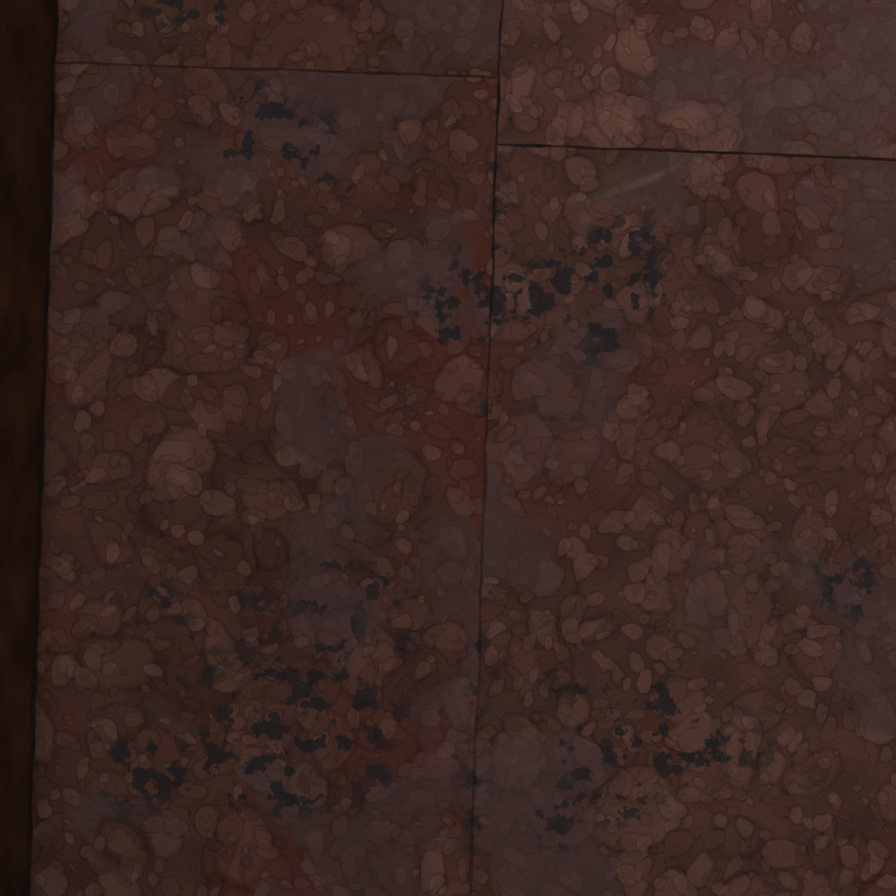
Reproduce this texture procedurally as a WebGL 2 fragment shader.

```glsl
#version 300 es
precision highp float;

uniform vec2 u_resolution;
out vec4 outColor;

const vec3 GROUND_LEFT = vec3(0.225, 0.140, 0.118);
const vec3 GROUND_RIGHT = vec3(0.238, 0.157, 0.132);
const vec3 NODULE_DARK = vec3(0.225, 0.132, 0.108);
const vec3 NODULE_PALE = vec3(0.345, 0.243, 0.212);
const vec3 RED_STAIN = vec3(0.265, 0.130, 0.105);
const vec3 MAUVE = vec3(0.235, 0.178, 0.182);
const vec3 STRIP = vec3(0.125, 0.068, 0.043);
const vec3 JOINT = vec3(0.085, 0.062, 0.058);
const vec3 PIT = vec3(0.110, 0.105, 0.115);
const vec2 LEFT_JOINT = vec2(0.031, 0.032);    // x at the bottom, lean
const vec2 MIDDLE_JOINT = vec2(0.525, 0.035);
const vec2 LEFT_ROW = vec2(0.933, -0.035);     // y at the left, slope
const vec2 RIGHT_ROW = vec2(0.860, -0.038);
const float JOINT_HALF_WIDTH = 0.0016;
const float NODULE_CELLS = 9.0;
const float GRAIN = 0.035;

float hash(vec2 p) {
  return fract(sin(dot(p, vec2(127.1, 311.7))) * 43758.5453);
}

float noise(vec2 p) {
  vec2 i = floor(p), f = fract(p);
  f = f * f * (3.0 - 2.0 * f);
  return mix(mix(hash(i), hash(i + vec2(1, 0)), f.x),
             mix(hash(i + vec2(0, 1)), hash(i + vec2(1, 1)), f.x), f.y);
}

float fbm(vec2 p) {
  float sum = 0.0, amp = 0.5;
  for (int i = 0; i < 5; i++) {
    sum += amp * noise(p);
    p = mat2(1.6, 1.2, -1.2, 1.6) * p + 7.3;
    amp *= 0.5;
  }
  return sum;
}

// Signed distance to the nearest scattered nodule, and its random tone
vec2 nodules(vec2 p, float seed) {
  vec2 cell = floor(p), nearest = vec2(9.0, 0.0);
  for (int y = -1; y <= 1; y++)
    for (int x = -1; x <= 1; x++) {
      vec2 id = cell + vec2(x, y) + seed;
      vec2 center = id - seed + vec2(hash(id), hash(id + 19.7));
      float angle = 6.2832 * hash(id + 5.1);
      vec2 q = mat2(cos(angle), sin(angle), -sin(angle), cos(angle)) * (p - center);
      float d = length(q * vec2(1.0, 1.35)) - mix(0.12, 0.48, hash(id + 41.3));
      if (d < nearest.x) nearest = vec2(d, hash(id + 73.9));
    }
  return nearest;
}

vec3 marble(vec2 p, float rightSide) {
  vec2 warp = vec2(fbm(p * 14.0), fbm(p * 14.0 + 31.0)) - 0.5;
  vec3 color = mix(GROUND_LEFT, GROUND_RIGHT, rightSide);
  color *= 0.78 + 0.46 * fbm(p * 24.0 + 3.0);
  float stain = smoothstep(0.46, 0.68, fbm(p * 7.0 + 11.0));
  color = mix(color, RED_STAIN, stain * mix(0.75, 0.3, rightSide));

  // Rounded nodules, large to small, each with a darker rim
  float cells = NODULE_CELLS;
  for (int i = 0; i < 4; i++) {
    vec2 n = nodules((p + warp * 0.045) * cells, float(i) * 17.0);
    float soft = 0.035 + cells * 0.0006;
    float body = 1.0 - smoothstep(-soft, soft, n.x);
    float rim = 1.0 - smoothstep(0.0, 0.09, abs(n.x - 0.02));
    vec3 tone = mix(NODULE_DARK, NODULE_PALE, mix(n.y, sqrt(n.y), rightSide));
    tone *= 0.86 + 0.26 * fbm(p * 40.0);
    color = mix(color, tone, body * mix(0.42, 0.55, n.y));
    color *= 1.0 - 0.13 * rim;
    cells *= 1.65;
  }

  // Mauve clay seams between nodules
  float clay = smoothstep(0.50, 0.66, fbm(p * 9.0 + warp * 1.5 + 57.0));
  return mix(color, MAUVE, clay * 0.6);
}

float jointMask(float d, float width, float pixel) {
  return 1.0 - smoothstep(width - pixel, width + pixel, abs(d));
}

void main() {
  vec2 p = gl_FragCoord.xy / u_resolution;
  float pixel = max(1.0 / u_resolution.y, 0.001);
  float wobble = (fbm(p * 28.0) - 0.5) * 0.005;

  // Slab layout: narrow edge strip and two leaning columns
  float leftD = p.x - LEFT_JOINT.x - LEFT_JOINT.y * p.y + wobble;
  float middleD = p.x - MIDDLE_JOINT.x - MIDDLE_JOINT.y * p.y + wobble;
  float rightSide = smoothstep(-pixel, pixel, middleD);
  vec2 row = middleD > 0.0 ? RIGHT_ROW : LEFT_ROW;
  float rowD = p.y - row.x - row.y * p.x + wobble * 0.6;
  float upper = step(0.0, rowD);
  vec2 slabOffset = vec2(step(0.0, middleD) * 3.7, upper * 5.3);
  vec3 color = marble(p + slabOffset, rightSide);
  color *= 1.0 + upper * 0.07 * rightSide;

  // Pits, clustered on the slabs and along the middle joint
  float cluster = smoothstep(0.57, 0.70, fbm(p * 6.0 + 83.0));
  cluster = max(cluster, exp(-abs(middleD) * 90.0) * smoothstep(0.50, 0.62, noise(p * vec2(4.0, 15.0))));
  float pits = smoothstep(0.52, 0.62, fbm(p * 65.0)) * cluster;
  color = mix(color, PIT, pits * 0.8);

  // Pale curved scuff
  float scuff = abs(p.y - 0.775 - 1.9 * pow(max(p.x - 0.61, 0.0), 2.0));
  float scuffSpan = smoothstep(0.60, 0.68, p.x) * (1.0 - smoothstep(0.73, 0.77, p.x));
  color += 0.05 * scuffSpan * (1.0 - smoothstep(0.0, 0.008, scuff));

  // Light falls off toward the lower left
  color *= 0.94 + 0.11 * p.x + 0.10 * (p.y - 0.5);

  // Edge strip and worn joints
  vec3 strip = STRIP * (0.55 + 0.9 * fbm(p * vec2(45.0, 18.0)));
  color = mix(strip, color, smoothstep(-pixel, pixel, leftD));
  float wear = 0.55 + 0.45 * noise(p * 35.0);
  float width = JOINT_HALF_WIDTH * (0.6 + 0.8 * noise(p * 50.0));
  float rowLine = jointMask(rowD, width, pixel) * step(0.0, leftD) * mix(0.75, 1.0, rightSide);
  float middleLine = jointMask(middleD, width, pixel) * mix(0.5, 1.0, smoothstep(0.4, 0.9, p.y));
  float leftLine = jointMask(leftD, width * 1.5, pixel);
  color = mix(color, JOINT, wear * max(max(rowLine, middleLine), leftLine));
  color *= 1.0 - 0.25 * exp(-abs(leftD) * 110.0);

  // Fine stone grain
  color *= 1.0 + GRAIN * 2.0 * (noise(p * 380.0) - 0.5);
  outColor = vec4(color, 1.0);
}
```
